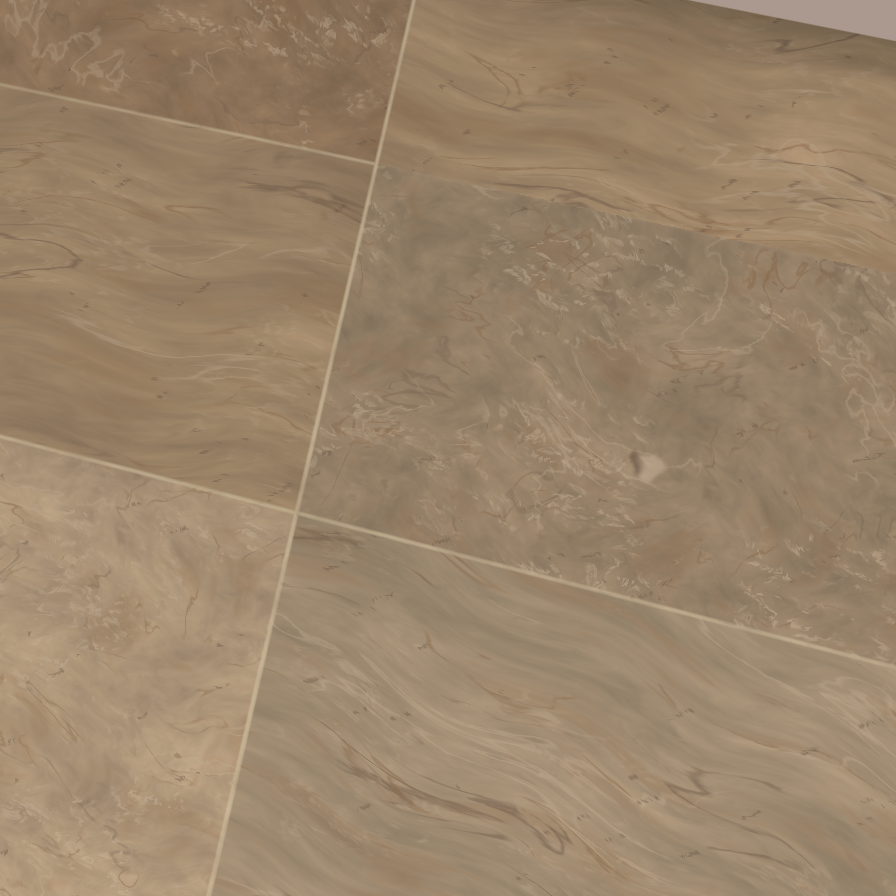
Give the GLSL for this texture, as a Shadertoy shader.

```glsl
// Layout: each line is (height at left edge, slope); the column joint is (x at bottom, lean)
const vec2 UPPER_JOINT = vec2(0.906, -0.212);
const vec2 LOWER_JOINT = vec2(0.513, -0.258);
const vec2 COLUMN_JOINT = vec2(0.233, 0.229);
const vec2 WALL_EDGE = vec2(1.152, -0.198);
const float JOINT_NEAR = 0.0027;   // half widths
const float JOINT_FAR = 0.0019;
const float JOINT_SOFT = 0.0016;

// Tiles in order: top, middle, bottom row; left then right
const vec3 STONE[6] = vec3[6](
    vec3(0.57, 0.465, 0.36), vec3(0.63, 0.53, 0.415),
    vec3(0.605, 0.51, 0.40), vec3(0.58, 0.50, 0.405),
    vec3(0.655, 0.565, 0.46), vec3(0.60, 0.525, 0.43));
const float STREAKED[6] = float[6](0.0, 1.0, 1.0, 0.0, 0.0, 1.0);
const float GRAIN_ANGLE[6] = float[6](-0.6, -0.21, -0.17, -0.5, -0.4, -0.48);

const vec3 GROUT = vec3(0.76, 0.69, 0.57);
const vec3 WALL = vec3(0.67, 0.60, 0.56);
const vec3 RUST = vec3(0.50, 0.37, 0.25);
const vec3 GREY_VEIN = vec3(0.42, 0.34, 0.28);
const vec3 CALCITE = vec3(0.73, 0.65, 0.55);
const vec2 PIT = vec2(0.726, 0.478);

mat2 rotate(float a) {
    return mat2(cos(a), sin(a), -sin(a), cos(a));
}

vec2 hash2(vec2 p) {
    return fract(sin(vec2(dot(p, vec2(127.1, 311.7)), dot(p, vec2(269.5, 183.3)))) * 43758.5);
}

// Layered, self-bending sines, roughly -0.8 to 0.8
float waves(vec2 p) {
    float sum = 0.0, amp = 0.5;
    for (int i = 0; i < 6; i++) {
        p = rotate(1.1) * p * 1.6 + 1.7;
        p += 0.5 * sin(p.yx * vec2(0.9, 1.1));
        sum += amp * sin(p.x) * sin(p.y);
        amp *= 0.7;
    }
    return sum;
}

// Cellular noise: distance to the nearest point and that point's random value
vec2 cells(vec2 p) {
    vec2 cell = floor(p), best = vec2(9.0, 0.0);
    for (int y = -1; y <= 1; y++)
    for (int x = -1; x <= 1; x++) {
        vec2 c = cell + vec2(x, y);
        float d = length(c + hash2(c) - p);
        if (d < best.x) best = vec2(d, hash2(c + 19.3).x);
    }
    return best;
}

float heightAbove(vec2 line, vec2 p) {
    return (p.y - line.x - line.y * p.x) * inversesqrt(1.0 + line.y * line.y);
}

float band(float d, float halfWidth, float soft) {
    return 1.0 - smoothstep(halfWidth - soft, halfWidth + soft, abs(d));
}

vec3 travertine(int tile, vec2 p) {
    float streak = STREAKED[tile];
    vec2 g = rotate(-GRAIN_ANGLE[tile]) * p;
    vec2 q = g * mix(vec2(15.0, 21.0), vec2(5.0, 27.0), streak) + float(tile) * 7.3;
    q += 0.25 * sin(g.yx * vec2(31.0, 23.0));
    float tone = waves(q);
    float cloud = waves(q * 0.4 + 4.0);
    float grain = waves(q * 3.5 + 2.0);
    vec3 col = STONE[tile] * (1.0 + 0.07 * tone + 0.04 * cloud + 0.055 * grain);

    // Rusty stains, then thin broken veins crinkled by the grain
    col = mix(col, RUST, 0.22 * smoothstep(0.15, 0.8, waves(q * 0.9 + 11.0) + 0.4 * grain));
    float crack = waves(q * 0.45 + 23.0) + 0.07 * grain;
    float broken = smoothstep(0.0, 0.5, waves(q * 0.7 + 31.0) + 0.3 * tone);
    col = mix(col, GREY_VEIN, band(crack, 0.03, 0.03) * broken * mix(0.3, 0.5, streak));
    float seam = band(waves(q * 0.6 + 57.0) + 0.08 * grain, 0.03, 0.03);
    col = mix(col, RUST, seam * smoothstep(-0.1, 0.5, tone) * 0.4);
    float pale = band(waves(q * 0.6 + 41.0) + 0.1 * grain, 0.035, 0.035);
    col = mix(col, CALCITE, pale * smoothstep(0.0, 0.4, cloud) * 0.4);

    // Pale flecks in clusters and a few dark pores
    vec2 fleck = cells(g * vec2(70.0, 105.0) + 1.6 * vec2(grain, tone));
    float cluster = smoothstep(-0.15, 0.5, waves(p * 8.0 + float(tile)) + 0.3 * tone);
    float chip = smoothstep(0.6, 0.1, fleck.x) * smoothstep(0.35, 0.9, fleck.y);
    col = mix(col, CALCITE, chip * cluster * mix(0.6, 0.25, streak));
    vec2 pore = cells(g * 62.0 + grain + 9.0);
    return mix(col, GREY_VEIN, smoothstep(0.3, 0.05, pore.x) * step(0.965, pore.y) * 0.45);
}

void mainImage(out vec4 fragColor, in vec2 fragCoord) {
    vec2 p = fragCoord / iResolution.xy;
    float px = 1.0 / min(iResolution.x, iResolution.y);
    float upper = heightAbove(UPPER_JOINT, p);
    float lower = heightAbove(LOWER_JOINT, p);
    float column = (p.x - COLUMN_JOINT.x - COLUMN_JOINT.y * p.y) * 0.975;
    int row = upper > 0.0 ? 0 : (lower > 0.0 ? 1 : 2);
    float right = smoothstep(-px, px, column);
    vec3 col = travertine(row * 2 + (column > 0.0 ? 1 : 0), p);

    // Filled pit with a shadowed left rim
    vec2 pit = p - PIT + 0.003 * sin(p.yx * 220.0);
    float rim = length((pit + vec2(0.015, -0.003)) * vec2(1.5, 0.9));
    col = mix(col, GREY_VEIN, 0.7 * smoothstep(0.016, 0.006, rim));
    col = mix(col, CALCITE, 0.7 * smoothstep(0.019, 0.009, length(pit)));

    // Grout: thinner with distance, worn unevenly, faint at the upper right
    float halfWidth = mix(JOINT_NEAR, JOINT_FAR, p.y);
    float soft = max(JOINT_SOFT, px);
    float joint = band(upper, halfWidth * 0.85, soft) * mix(0.75, 0.08, right);
    joint = max(joint, band(lower, halfWidth * 0.9, soft) * 0.8);
    joint = max(joint, band(column, halfWidth, soft) * 0.9);
    col = mix(col, GROUT, joint * clamp(0.85 + 0.35 * waves(p * 18.0), 0.0, 1.0));

    // Light falls off toward the wall, which casts a soft contact shadow
    col *= mix(1.06, 0.95, p.y);
    float wall = heightAbove(WALL_EDGE, p);
    col *= 1.0 - 0.2 * smoothstep(-0.07, 0.0, wall);
    fragColor = vec4(mix(col, WALL, smoothstep(-px, px, wall)), 1.0);
}
```
